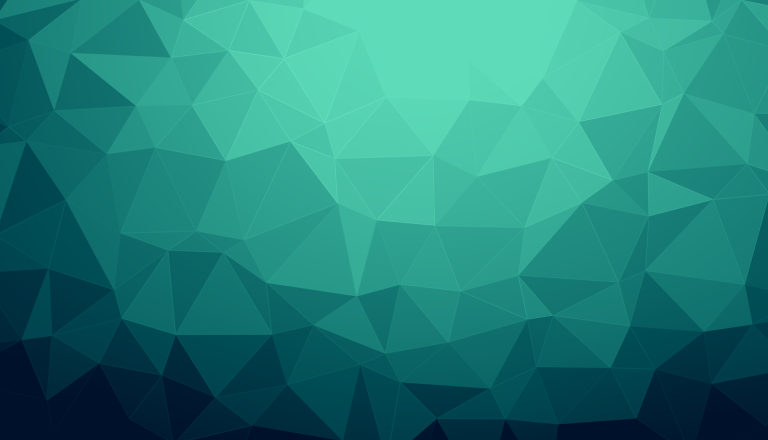
Reproduce this background procedurally as a Shadertoy shader.

```glsl
// Low-poly mesh of teal facets, glowing mint at the top and sinking to navy below.

float hash(vec2 p) {
    vec3 q = fract(vec3(p.xyx) * vec3(0.1031, 0.1030, 0.0973));
    q += dot(q, q.yzx + 33.33);
    return fract((q.x + q.y) * q.z);
}

// Staggered lattice point, pushed around inside a disc so no facet can flip
vec2 meshVertex(vec2 id) {
    float angle = 6.2832 * hash(id + 17.0);
    float push = 0.40 * sqrt(hash(id + 61.0));
    vec2 site = vec2(id.x + 0.5 * mod(id.y, 2.0), id.y * 0.866);
    return 0.145 * (site + push * vec2(cos(angle), sin(angle)));
}

// Signed distance to the line a-b, positive on its left
float edgeDistance(vec2 p, vec2 a, vec2 b) {
    vec2 e = normalize(b - a);
    return e.x * (p.y - a.y) - e.y * (p.x - a.x);
}

// Light level: wide glow at the top, falling faster toward the left
float lightLevel(vec2 p) {
    float dx = p.x - 0.5 * iResolution.x / iResolution.y - 0.06;
    float depth = clamp(1.0 - p.y, 0.0, 1.1);
    float spread = exp(-dx * dx * (dx < 0.0 ? 1.0 : 0.65));
    float fall = 0.89 - 0.75 * pow(depth, 1.9);
    return fall * spread - 0.08 * smoothstep(0.65, 0.95, depth) * smoothstep(0.1, 0.7, abs(dx));
}

// Navy to teal to mint
vec3 tealRamp(float level) {
    float g = clamp(level, 0.07, 0.86);
    float warm = max(g - 0.3, 0.0);
    return vec3(warm * (0.38 + 0.5 * warm), g, 0.12 + 0.70 * g);
}

// Adds one facet: colour in rgb, coverage in a
void addFacet(inout vec4 sum, vec2 p, vec2 a, vec2 b, vec2 c, vec2 seed) {
    float inside = min(edgeDistance(p, a, b), min(edgeDistance(p, b, c), edgeDistance(p, c, a)));
    float pixel = 0.7 / iResolution.y;
    float cover = smoothstep(-pixel, pixel, inside);
    if (cover <= 0.0) return;

    // Mostly flat shade from the centroid, with a little slope across the face
    vec2 centre = (a + b + c) / 3.0;
    float level = lightLevel(mix(centre, p, 0.25));
    float contrast = mix(0.15, 0.06, smoothstep(0.5, 0.85, level));
    level += contrast * (hash(seed) - 0.5) * smoothstep(-0.05, 0.25, level);

    // Faint light seam along the rim
    float seam = 1.0 - smoothstep(0.0, 0.0025, abs(inside));
    level += 0.06 * seam * hash(seed + 5.0);
    sum += cover * vec4(tealRamp(level), 1.0);
}

void mainImage(out vec4 fragColor, in vec2 fragCoord) {
    vec2 p = fragCoord / iResolution.y;
    vec2 cell = floor(p / vec2(0.145, 0.145 * 0.866));
    vec4 sum = vec4(0.0);

    // Each lattice cell splits into two facets; the diagonal follows the stagger
    for (int y = -1; y <= 1; y++) {
        for (int x = -2; x <= 1; x++) {
            vec2 id = cell + vec2(x, y);
            vec2 a = meshVertex(id);
            vec2 b = meshVertex(id + vec2(1, 0));
            vec2 c = meshVertex(id + vec2(0, 1));
            vec2 d = meshVertex(id + vec2(1, 1));
            bool even = mod(id.y, 2.0) < 0.5;
            addFacet(sum, p, a, b, even ? c : d, id + 101.0);
            addFacet(sum, p, even ? b : a, d, c, id + 203.0);
        }
    }
    fragColor = vec4(sum.rgb / max(sum.a, 0.001), 1.0);
}
```
